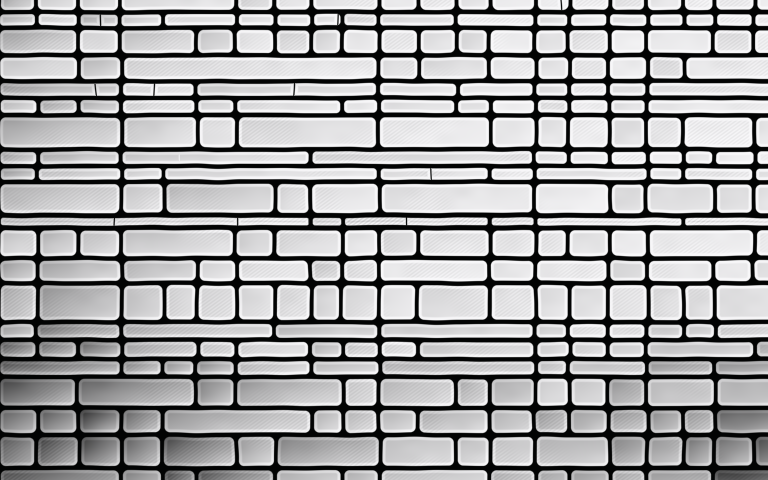
Give the GLSL for this texture, as a WebGL 1 fragment shader.

```glsl
precision highp float;
// Wall of pale rounded bricks in uneven courses, set in black mortar.
uniform vec2 u_resolution;

const vec3 MORTAR = vec3(0.008, 0.012, 0.010);
const vec3 BRICK_TINT = vec3(0.995, 0.993, 1.0);

// Course edges from the top and shared joint lines from the left, in canvas heights
const mat4 COURSES = mat4(0.025, 0.058, 0.115, 0.169, 0.204, 0.240, 0.311, 0.346,
                          0.379, 0.448, 0.475, 0.538, 0.590, 0.671, 0.708, 0.748);
const vec4 LAST_COURSES = vec4(0.785, 0.850, 0.906, 0.975);
const mat4 JOINTS = mat4(0.077, 0.163, 0.252, 0.340, 0.410, 0.492, 0.573, 0.648,
                         0.713, 0.790, 0.871, 0.952, 1.021, 1.115, 1.185, 1.269);
const vec4 LAST_JOINTS = vec4(1.348, 1.425, 1.488, 1.571);

float hash(vec2 p) {
  vec3 q = fract(vec3(p.xyx) * 0.1031);
  q += dot(q, q.yzx + 33.33);
  return fract((q.x + q.y) * q.z);
}

float noise(vec2 p) {
  vec2 i = floor(p);
  vec2 f = fract(p);
  f = f * f * (3.0 - 2.0 * f);
  return mix(mix(hash(i), hash(i + vec2(1.0, 0.0)), f.x),
             mix(hash(i + vec2(0.0, 1.0)), hash(i + 1.0), f.x), f.y);
}

// Narrows span (low, high, index) by one edge, if that edge is present
void cut(float edge, float n, float pos, float row, float density, float wobble, inout vec3 span) {
  bool strong = abs(n - 15.0) < 1.5 || abs(mod(n, 7.0) - 3.0) < 0.5;
  float chance = density * (strong ? 0.92 : 0.54);
  if (hash(vec2(n * 3.7, row * 5.3 + 11.0)) > chance) return;
  edge += wobble * (hash(vec2(row, n + 40.0)) - 0.5);
  if (edge <= pos) {
    span.x = edge;
    span.z = n;
  } else {
    span.y = min(span.y, edge);
  }
}

vec3 findSpan(mat4 first, vec4 last, vec2 ends, float pos, float row, float density, float wobble) {
  vec3 span = vec3(ends, 0.0);
  for (int i = 0; i < 4; i++) {
    for (int j = 0; j < 4; j++) {
      cut(first[i][j], float(i * 4 + j + 1), pos, row, density, wobble, span);
    }
  }
  for (int j = 0; j < 4; j++) {
    cut(last[j], float(j + 17), pos, row, density, wobble, span);
  }
  return span;
}

float roundedBox(vec2 p, vec2 halfSize, float radius) {
  vec2 q = abs(p) - halfSize + radius;
  return length(max(q, 0.0)) + min(max(q.x, q.y), 0.0) - radius;
}

// Distance to a sparse set of leaning hairline splits along one course
float splitDistance(vec2 p, float row, float chance) {
  float cell = floor(p.x / 0.075);
  float at = (cell + 0.2 + 0.6 * hash(vec2(cell, row + 70.0))) * 0.075;
  float lean = 0.3 * (hash(vec2(cell + 9.0, row)) - 0.5);
  float here = step(hash(vec2(cell + 31.0, row + 5.0)), chance);
  return mix(1.0, abs(p.x - at + lean * p.y), here);
}

// Shade of the wall: dim at the left and towards the lower corners
float shadowField(vec2 p) {
  float left = pow(clamp(1.0 - p.x / 1.6, 0.0, 1.0), 3.0);
  float low = smoothstep(0.5, 1.05, p.y);
  float corner = smoothstep(0.15, 0.85, abs(p.x - 0.85));
  return 0.04 + 0.13 * left + low * (0.13 + 0.22 * corner);
}

vec3 brickColor(vec2 p, vec2 local, float d, float id, float thin) {
  float tone = hash(vec2(id, 3.0));
  float slope = dot(local, vec2(-0.25, -0.35)) * (0.6 + tone);
  float shade = 0.975 - shadowField(p) * (0.9 + slope + 0.5 * tone);
  shade -= 0.05 * tone * tone + 0.06 * thin;
  // Fine diagonal scratches in patches, and soft grain
  float patches = smoothstep(0.45, 0.8, noise(p * 9.0 + id));
  shade += 0.025 * (patches + thin) * sin(dot(p, vec2(620.0, 860.0)));
  shade += 0.03 * (noise(p * vec2(28.0, 45.0)) - 0.5);
  // Bright rounded rim
  float rim = smoothstep(-0.0085, -0.004, d);
  shade = mix(shade, min(shade + 0.12, 0.985), rim * 0.85);
  return shade * BRICK_TINT;
}

void main() {
  float pixel = 1.0 / u_resolution.y;
  vec2 p = gl_FragCoord.xy * pixel;
  p.y = 1.0 - p.y;
  vec2 waver = vec2(noise(p * 22.0), noise(p * 22.0 + 57.0)) - 0.5;
  vec2 q = p + 0.0025 * waver;

  // Course, then the brick within it
  vec3 course = findSpan(COURSES, LAST_COURSES, vec2(-0.035, 1.04), q.y, 0.0, 2.0, 0.0);
  float height = course.y - course.x;
  float thin = 1.0 - step(0.03, height);
  float row = course.z + 1.0;
  vec3 brick = findSpan(JOINTS, LAST_JOINTS, vec2(-0.003, 1.66), q.x, row,
                        mix(1.0, 0.25, thin), 0.006);

  vec2 center = 0.5 * vec2(brick.x + brick.y, course.x + course.y);
  vec2 halfSize = 0.5 * vec2(brick.y - brick.x, height) - vec2(0.0040, 0.0047 + 0.001 * thin);
  float d = roundedBox(q - center, halfSize, min(0.011, halfSize.y * 0.65));
  float splitChance = mix(0.07 * (1.0 - step(0.036, height)), 0.5, thin);
  d = max(d, 0.0013 - splitDistance(q, row, splitChance));

  float soft = max(0.8 * pixel, 0.0012);
  vec3 face = brickColor(p, (q - center) / halfSize, d, brick.z + row * 23.0, thin);
  gl_FragColor = vec4(mix(MORTAR, face, smoothstep(soft, -soft, d)), 1.0);
}
```
